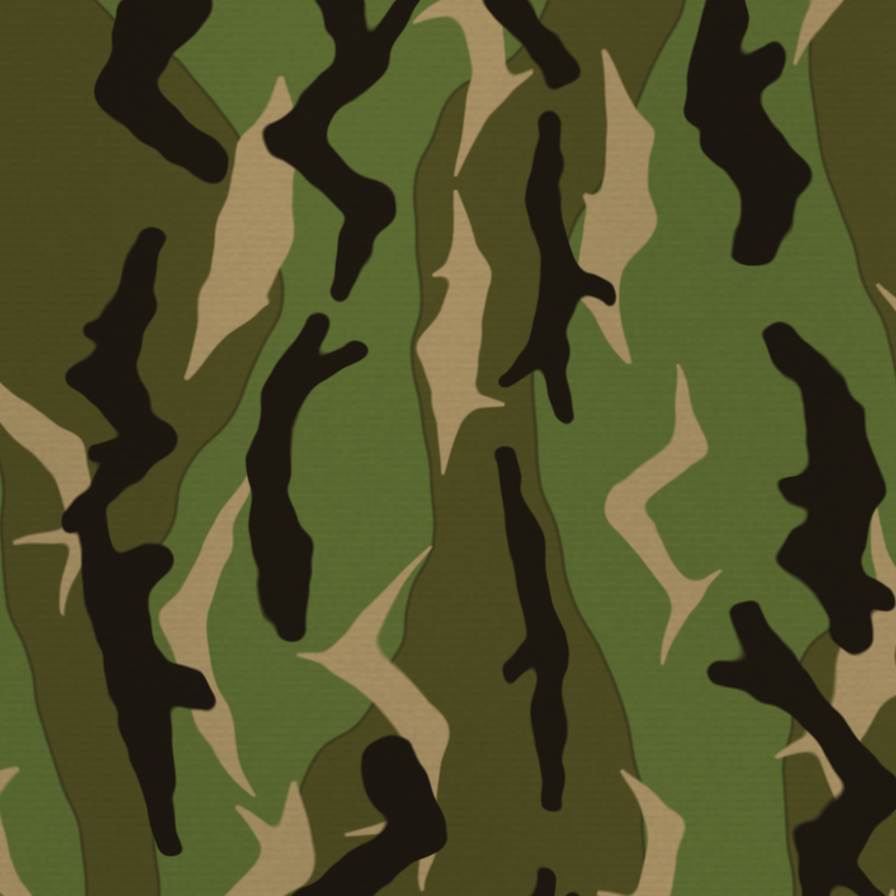
This pattern is drawn by a Shadertoy shader. Its source:

```glsl
const float TAU = 6.2831853;

vec2 hash2(vec2 p) {
    vec3 q = fract(p.xyx * vec3(0.1031, 0.1030, 0.0973));
    q += dot(q, q.yzx + 33.33);
    return fract((q.xx + q.yz) * q.zy);
}

// Smooth value noise in -1..1
float noise(vec2 p) {
    vec2 i = floor(p), f = fract(p);
    f = f * f * f * (f * (f * 6.0 - 15.0) + 10.0);
    float low = mix(hash2(i).x, hash2(i + vec2(1, 0)).x, f.x);
    float high = mix(hash2(i + vec2(0, 1)).x, hash2(i + vec2(1, 1)).x, f.x);
    return 2.0 * mix(low, high, f.y) - 1.0;
}

vec2 warp(vec2 p) {
    return vec2(noise(p), noise(p + 41.7));
}

float smoothMin(float a, float b, float k) {
    float h = max(k - abs(a - b), 0.0) / k;
    return min(a, b) - 0.25 * h * h * k;
}

float taperedSegment(vec2 p, vec2 a, vec2 b, float ra, float rb) {
    vec2 d = b - a;
    float t = clamp(dot(p - a, d) / dot(d, d), 0.0, 1.0);
    return length(p - a - d * t) - mix(ra, rb, t);
}

// One upright crooked spine with side shoots
float branch(vec2 p, vec2 id, float girth, float tip) {
    vec2 shape = hash2(id + 3.1);
    girth *= 0.7 + 0.65 * shape.x;
    float slant = 0.5 * (shape.y - 0.5);
    float d = 1.0;
    vec2 joint;
    float radius;
    for (int i = 0; i < 5; i++) {
        float s = float(i);
        vec2 r = hash2(id + s * 7.3 + 11.0);
        float y = 0.17 - 0.085 * s;
        vec2 next = vec2(0.1 * (r.x - 0.5) + slant * y, y);
        float nextRadius = girth * mix(tip, 1.0, sin(0.125 * TAU * s));
        if (i > 0) d = smoothMin(d, taperedSegment(p, joint, next, radius, nextRadius), 0.014);
        // Side shoot
        if (i > 0 && i < 4 && r.y < 0.6) {
            vec2 turn = hash2(id + s * 5.9 + 71.0);
            float side = turn.x < 0.5 ? -1.0 : 1.0;
            vec2 end = next + vec2(side * mix(0.035, 0.07, turn.y), 0.12 * (r.y / 0.6 - 0.4));
            d = smoothMin(d, taperedSegment(p, next, end, 0.75 * nextRadius, girth * tip), 0.014);
        }
        joint = next;
        radius = nextRadius;
    }
    return d;
}

// Branches scattered on a staggered, jittered grid
float branches(vec2 p, float seed, float girth, float tip) {
    vec2 pitch = vec2(0.25, 0.4);
    float d = 1.0;
    for (int i = -1; i <= 1; i++) {
        float column = floor(p.x / pitch.x) + float(i);
        vec2 q = vec2(p.x, p.y + 0.17 * column);
        for (int j = -1; j <= 1; j++) {
            vec2 cell = vec2(column, floor(q.y / pitch.y) + float(j));
            vec2 id = cell + seed;
            vec2 local = q - (cell + 0.5) * pitch - 0.13 * (hash2(id) - 0.5);
            d = smoothMin(d, branch(local, id, girth, tip), 0.008);
        }
    }
    return d;
}

float coverage(float d) {
    float soft = max(0.0022, 0.8 / iResolution.y);
    return 1.0 - smoothstep(-soft, soft, d);
}

void mainImage(out vec4 fragColor, in vec2 fragCoord) {
    vec2 uv = fragCoord / iResolution.y;
    vec2 p = uv + 0.035 * warp(uv * vec2(4.0, 3.0)) + 0.009 * warp(uv * 15.0 + 5.0);

    // Wandering olive bands, scaled to an approximate distance
    float band = sin(TAU * (2.4 * p.x + 0.55 * noise(p * vec2(3.0, 2.0) + 2.0)))
               + 1.2 * noise(p * vec2(4.0, 2.5) + 19.0) - 0.12;
    float slope = length(vec2(dFdx(band), dFdy(band))) * iResolution.y;
    float olive = -band / max(slope, 0.5);

    float tan_ = branches(p + vec2(0.125, 0.07), 53.0, 0.026, 0.1);
    float black = branches(p + 0.004 * warp(uv * 38.0), 17.0, 0.027, 0.55);

    // Layers from the ground up
    vec3 color = mix(vec3(0.35, 0.41, 0.19), vec3(0.30, 0.29, 0.13), coverage(olive));
    color = mix(color, vec3(0.19, 0.18, 0.09), 0.65 * coverage(abs(olive) - 0.0018));
    color = mix(color, vec3(0.64, 0.55, 0.38), coverage(tan_));
    color = mix(color, vec3(0.11, 0.09, 0.06), coverage(black));

    // Faint weave and uneven dye
    float weave = 0.012 * sin(TAU * 110.0 * uv.y) + 0.02 * noise(uv * vec2(190.0, 240.0));
    color *= 1.0 + weave + 0.03 * noise(uv * 2.5 + 8.0);
    fragColor = vec4(color, 1.0);
}
```
